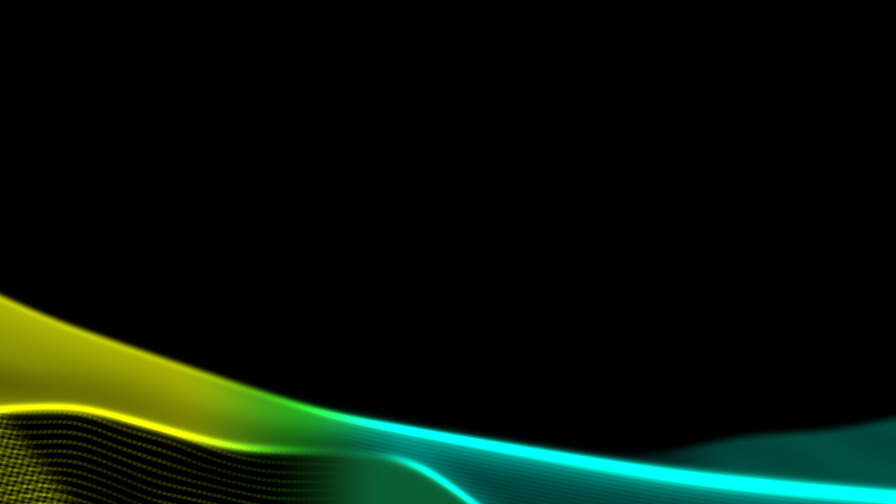
A WebGL 1 fragment shader for this background:

```glsl
precision highp float;

uniform vec2 u_resolution;

const vec3 YELLOW = vec3(0.80, 0.84, 0.02);
const vec3 GREEN = vec3(0.16, 0.78, 0.14);
const vec3 CYAN = vec3(0.00, 1.00, 0.90);

vec2 hashGradient(vec2 cell) {
  float angle = 6.2832 * fract(sin(dot(cell, vec2(127.1, 311.7))) * 4375.85);
  return vec2(cos(angle), sin(angle));
}

float gradientNoise(vec2 p) {
  vec2 i = floor(p);
  vec2 f = fract(p);
  vec2 s = f * f * f * (f * (f * 6.0 - 15.0) + 10.0);
  vec2 e = vec2(1.0, 0.0);
  float low = mix(dot(hashGradient(i), f),
                  dot(hashGradient(i + e), f - e), s.x);
  float high = mix(dot(hashGradient(i + e.yx), f - e.yx),
                   dot(hashGradient(i + 1.0), f - 1.0), s.x);
  return mix(low, high, s.y);
}

// Rounded ramp: zero before the bend, unit slope after it
float ramp(float d, float softness) {
  return 0.5 * (d + sqrt(d * d + softness * softness));
}

float crestHeight(float x) {
  return 0.415 - 0.83 * x + 0.22 * ramp(x - 0.06, 0.04)
       + 0.30 * ramp(x - 0.365, 0.05) + 0.17 * ramp(x - 0.78, 0.1);
}

float foldHeight(float x) {
  return 0.19 + 0.15 * x - 0.70 * ramp(x - 0.085, 0.04)
       + 0.55 * ramp(x - 0.26, 0.04) - 0.65 * ramp(x - 0.435, 0.03)
       - 0.75 * ramp(x - 0.475, 0.03);
}

float farVeilHeight(float x) {
  return 0.102 + 0.45 * ramp(x - 0.735, 0.04) - 0.38 * ramp(x - 0.83, 0.03)
       + 0.28 * ramp(x - 0.925, 0.03);
}

float band(float d, float width) {
  return exp(-d * d / (width * width));
}

// Narrow falloff above a line, wide falloff below it
float skewedBand(float d, float above, float below) {
  return band(d, d > 0.0 ? above : below);
}

vec3 spectrum(float x) {
  vec3 warm = mix(YELLOW, GREEN, smoothstep(0.19, 0.35, x));
  return mix(warm, CYAN, smoothstep(0.32, 0.46, x));
}

// Rows of fine beads that follow the folded surface
float beadedRows(vec2 p, float depth) {
  float warp = 0.018 * gradientNoise(p * vec2(9.0, 7.0));
  float phase = (depth + warp - 0.10 * p.x) * 330.0;
  float row = smoothstep(0.0, 0.9, sin(phase));
  return row * (0.75 + 0.25 * sin(p.x * 1130.0 + phase));
}

float mesh(vec2 p) {
  float a = sin(p.x * 520.0 + p.y * 260.0);
  float b = sin(p.x * 260.0 - p.y * 420.0);
  return 0.55 + 0.45 * a * b;
}

void main() {
  vec2 p = gl_FragCoord.xy / u_resolution;
  float toCrest = p.y - crestHeight(p.x);
  float toFold = p.y - foldHeight(p.x);
  float toFar = p.y - farVeilHeight(p.x);
  float underCrest = 1.0 - smoothstep(-0.014, 0.007, toCrest);
  float aboveFold = smoothstep(-0.010, 0.008, toFold);
  float cool = smoothstep(0.32, 0.43, p.x);
  vec3 hue = spectrum(p.x);

  // Lit sheet between the crest and the fold
  float cloud = gradientNoise(p * vec2(7.0, 11.0) + vec2(0.0, p.x * 6.0));
  float lift = clamp(toFold / max(toFold - toCrest, 0.02), 0.0, 1.0);
  float warmSheet = mix(0.36, 0.76, smoothstep(0.0, 0.75, lift)) + 0.14 * cloud;
  float coolSheet = 0.25 + 0.25 * exp(toCrest / 0.045);
  float fineRows = 0.94 + 0.06 * sin((toCrest + 0.04 * p.x) * 750.0);
  float sheet = mix(warmSheet, coolSheet * fineRows, cool);
  vec3 color = hue * sheet * underCrest * aboveFold;

  // Shadowed side under the fold
  float below = underCrest * (1.0 - aboveFold);
  float rowFade = 1.0 - smoothstep(0.26, 0.40, p.x);
  float rowLight = 0.24 + 0.20 * gradientNoise(p * vec2(11.0, 9.0));
  color += hue * below * rowFade * rowLight * beadedRows(p, -toFold);
  float greenPool = smoothstep(0.29, 0.43, p.x);
  color += mix(GREEN, CYAN, 0.45 * cool) * below * greenPool * 0.42;
  float corner = 1.0 - smoothstep(-0.015, 0.025, p.x + 0.44 * p.y - 0.075);
  color += YELLOW * below * corner * mesh(p) * 0.48;

  // Distant veil behind the cool end
  float farMask = 1.0 - smoothstep(-0.022, 0.005, toFar);
  float farLight = smoothstep(0.62, 0.86, p.x) * (0.28 + 0.08 * cloud);
  color += vec3(0.01, 1.0, 0.86) * farMask * farLight * (1.0 - underCrest);

  // Luminous fold
  float foldLight = mix(0.85, 0.12, smoothstep(0.23, 0.39, p.x));
  foldLight += 0.60 * smoothstep(0.41, 0.49, p.x);
  float foldGlow = band(toFold, 0.009) + 0.28 * skewedBand(toFold, 0.035, 0.015);
  color += hue * foldLight * foldGlow * underCrest;

  // Luminous crest
  float ridge = toCrest + 0.008;
  float width = mix(0.008, 0.014, smoothstep(0.4, 0.8, p.x));
  float crestGlow = band(ridge, width) + 0.30 * skewedBand(ridge, 0.014, 0.04);
  color += hue * crestGlow * mix(0.16, 0.95, smoothstep(0.27, 0.44, p.x));

  gl_FragColor = vec4(clamp(color, 0.0, 1.0), 1.0);
}
```
